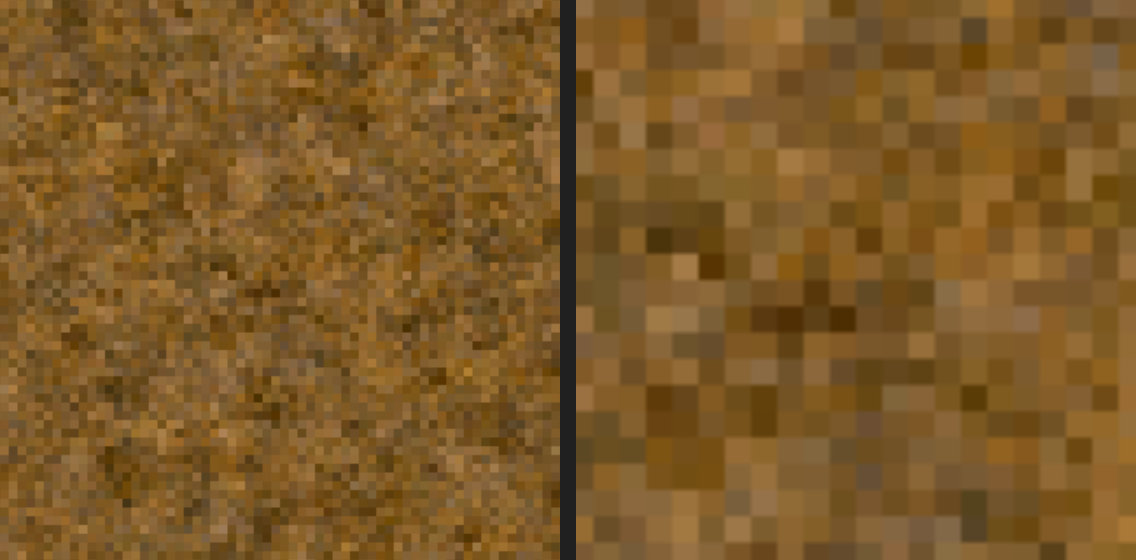
Left, the full canvas; right, a detail of the centre.
Write a Shadertoy shader that draws this texture.

```glsl
// Coarse brown earth drawn as a grid of flat square grains.
// Each grain adds its own random tone to a cellular clump tone and a
// slow drift of layered sines; warmth and tint then vary the hue.

const float GRID = 64.0;                         // grains across the canvas
const float EDGE = 0.13;                         // edge softness, in grains
const vec2 CLUMP_SIZE = vec2(2.7, 2.0);          // clump size, in grains
const float GRAIN_WEIGHT = 0.69;
const float CLUMP_WEIGHT = 0.60;
const float DRIFT_WEIGHT = 0.33;

const vec3 EARTH = vec3(0.493, 0.354, 0.157);    // mean colour
const vec3 LIGHTNESS = vec3(0.066, 0.054, 0.046); // dark to light
const vec3 WARMTH = vec3(0.014, -0.002, -0.032); // grey to orange
const vec3 TINT = vec3(-0.005, 0.005, -0.002);   // red to olive

// Three random values in 0..1 for a lattice point and a layer
vec3 hash3(vec2 cell, int layer) {
    uvec3 v = uvec3(ivec3(ivec2(cell) + 1000, layer));
    v = v * 1664525u + 1013904223u;
    v.x += v.y * v.z; v.y += v.z * v.x; v.z += v.x * v.y;
    v ^= v >> 16u;
    v.x += v.y * v.z; v.y += v.z * v.x; v.z += v.x * v.y;
    return vec3(v >> 8u) / 16777216.0;
}

// Bell-shaped random values with mean 0 and deviation 1
vec3 bell3(vec2 cell, int layer) {
    vec3 sum = vec3(0.0);
    for (int i = 0; i < 3; i++) sum += hash3(cell, layer + i);
    return 2.0 * (sum - 1.5);
}

// Cellular noise: the random values of the nearest scattered point
vec3 clumpTone(vec2 p) {
    vec2 base = floor(p);
    vec2 nearest = base;
    float best = 1e3;
    for (int y = -1; y <= 1; y++)
    for (int x = -1; x <= 1; x++) {
        vec2 cell = base + vec2(x, y);
        vec2 offset = cell + hash3(cell, 20).xy - p;
        float d = dot(offset, offset);
        if (d < best) { best = d; nearest = cell; }
    }
    return bell3(nearest, 30);
}

// Broad, slow patches from layered sines
float driftTone(vec2 p) {
    float sum = 0.0;
    for (int i = 0; i < 6; i++) {
        float k = float(i);
        float angle = 2.4 * k + 0.5;
        float frequency = 0.28 + 0.09 * k;
        sum += sin(dot(p, vec2(cos(angle), sin(angle))) * frequency + 1.7 * k);
    }
    return sum * 0.577;
}

vec3 grainColor(vec2 cell) {
    vec3 tone = GRAIN_WEIGHT * bell3(cell, 1)
              + CLUMP_WEIGHT * clumpTone((cell + 0.5) / CLUMP_SIZE);
    tone.x += DRIFT_WEIGHT * driftTone(cell);
    tone.y += DRIFT_WEIGHT * driftTone(cell.yx + 37.0);
    return EARTH + tone.x * LIGHTNESS + tone.y * WARMTH + tone.z * TINT;
}

void mainImage(out vec4 fragColor, in vec2 fragCoord) {
    vec2 p = fragCoord / iResolution.y * GRID - 0.5;
    vec2 cell = floor(p);
    vec2 blend = smoothstep(0.5 - EDGE, 0.5 + EDGE, p - cell);

    // Join the four nearest grains with a narrow soft edge
    vec3 lower = mix(grainColor(cell), grainColor(cell + vec2(1, 0)), blend.x);
    vec3 upper = mix(grainColor(cell + vec2(0, 1)), grainColor(cell + vec2(1, 1)), blend.x);
    vec3 color = mix(lower, upper, blend.y);

    fragColor = vec4(clamp(color, 0.0, 1.0), 1.0);
}
```
